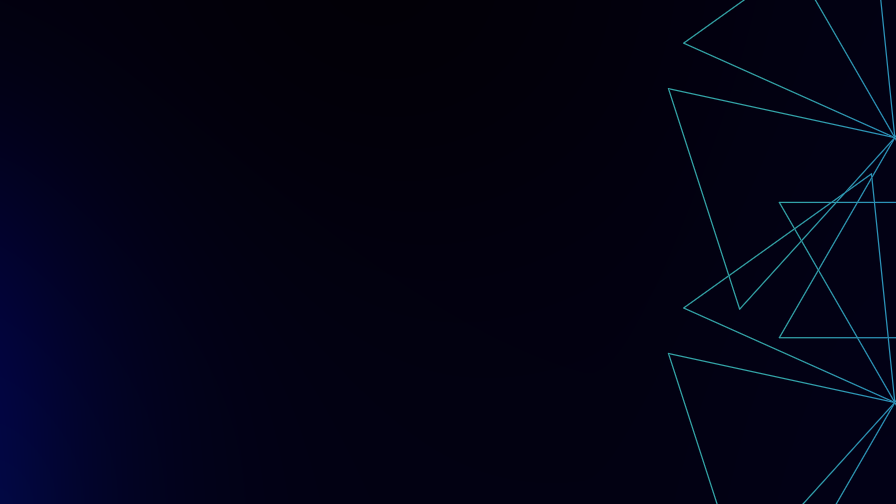
A WebGL 1 fragment shader for this background:

```glsl
precision highp float;
// Dark navy backdrop with a blue glow on the left and fans of thin teal triangles on the right.

uniform vec2 u_resolution;

// Lengths are in canvas heights; hubs are placed from the right edge.
const int HUB_COUNT = 2;
const vec2 FIRST_HUB = vec2(-0.0023, 0.2014);
const float HUB_SPACING = 0.5255;
const float LINE_WIDTH = 0.0025;

// Triangle corners relative to their shared hub
const vec2 TALL_TIP = vec2(-0.0463, 0.4537);
const vec2 TALL_SIDE = vec2(-0.4190, 0.1875);
const vec2 WIDE_TIP = vec2(-0.4491, 0.0972);
const vec2 WIDE_FOOT = vec2(-0.3079, -0.3403);
const vec2 EVEN_CORNER = vec2(0.2292, 0.3970);

const vec3 NAVY = vec3(0.006, 0.002, 0.070);
const vec3 TOP_SHADE = vec3(0.000, 0.002, 0.042);
const vec3 BLUE_GLOW = vec3(0.000, 0.008, 0.180);
const vec3 CORNER_GLOW = vec3(0.000, 0.022, 0.015);
const vec3 RIGHT_TINT = vec3(0.000, 0.002, 0.016);
const vec3 LINE_TEAL = vec3(0.20, 0.64, 0.65);
const vec3 LINE_BLUE = vec3(0.17, 0.57, 0.72);

const float GLOW_REACH = 0.25;
const vec2 SHADE_CENTER = vec2(0.75, 1.05);
const vec2 SHADE_SIZE = vec2(0.65, 0.60);

float segmentDistance(vec2 p, vec2 a, vec2 b) {
  vec2 ab = b - a;
  float t = clamp(dot(p - a, ab) / dot(ab, ab), 0.0, 1.0);
  return length(p - a - ab * t);
}

// Distance to the outline of a triangle with one corner at the hub
float triangleOutline(vec2 p, vec2 a, vec2 b) {
  float spokes = min(segmentDistance(p, vec2(0.0), a), segmentDistance(p, vec2(0.0), b));
  return min(spokes, segmentDistance(p, a, b));
}

float fanDistance(vec2 p) {
  float d = triangleOutline(p, TALL_TIP, TALL_SIDE);
  d = min(d, triangleOutline(p, WIDE_TIP, WIDE_FOOT));
  // Folding vertically draws the equilateral pair above and below the hub
  vec2 folded = vec2(p.x, abs(p.y));
  return min(d, triangleOutline(folded, EVEN_CORNER * vec2(-1.0, 1.0), EVEN_CORNER));
}

vec3 backdrop(vec2 p, float aspect) {
  vec2 shadeOffset = (p - SHADE_CENTER) / SHADE_SIZE;
  float shade = exp(-dot(shadeOffset, shadeOffset));
  float sideGlow = exp(-pow(p.x / GLOW_REACH, 1.25));
  float lowGlow = 1.0 - smoothstep(0.15, 1.05, p.y);
  float corner = exp(-4.0 * length(p));
  float right = smoothstep(0.65, 1.0, p.x / aspect) * (1.0 - 0.6 * p.y);
  return NAVY - TOP_SHADE * shade + BLUE_GLOW * sideGlow * lowGlow
    + CORNER_GLOW * corner + RIGHT_TINT * right;
}

void main() {
  float pixel = 1.0 / u_resolution.y;
  float aspect = u_resolution.x * pixel;
  vec2 p = gl_FragCoord.xy * pixel;

  // Nearest line among the stacked fans
  float d = 10.0;
  for (int i = 0; i < HUB_COUNT; i++) {
    vec2 hub = FIRST_HUB + vec2(aspect, float(i) * HUB_SPACING);
    d = min(d, fanDistance(p - hub));
  }

  // Antialiased strokes turn bluer toward the hubs
  float stroke = clamp((0.5 * LINE_WIDTH - d) / pixel + 0.5, 0.0, 1.0);
  vec3 lineColor = mix(LINE_TEAL, LINE_BLUE, smoothstep(-0.25, 0.0, p.x - aspect));
  gl_FragColor = vec4(mix(backdrop(p, aspect), lineColor, stroke), 1.0);
}
```
